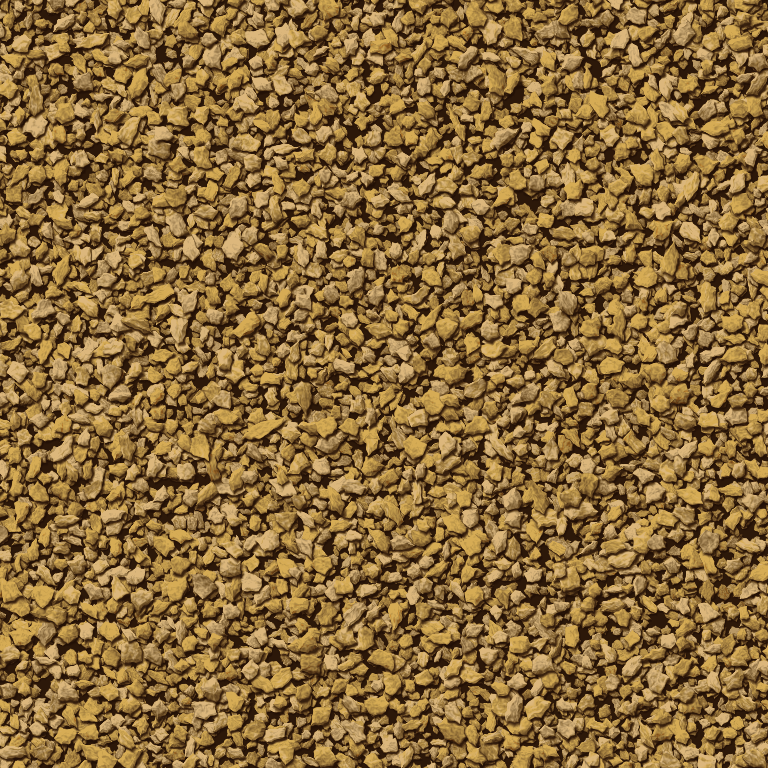
A WebGL 2 fragment shader for this texture:

```glsl
#version 300 es
precision highp float;

uniform vec2 u_resolution;
out vec4 fragColor;

const float TAU = 6.2831853;
const int LAYERS = 5;
const int SIDES = 6;
const vec2 LIGHT = vec2(-0.5, 0.86);

vec2 hash2(vec2 p) {
    vec3 h = fract(p.xyx * vec3(0.1031, 0.1030, 0.0973));
    h += dot(h, h.yzx + 33.33);
    return fract((h.xx + h.yz) * h.zy);
}

float cornerSlope(vec2 corner, vec2 offset) {
    float angle = TAU * hash2(corner + 311.0).x;
    return dot(vec2(cos(angle), sin(angle)), offset);
}

float gradientNoise(vec2 p) {
    vec2 i = floor(p), f = fract(p);
    vec2 u = f * f * f * (f * (f * 6.0 - 15.0) + 10.0);
    vec2 e = vec2(1.0, 0.0);
    float low = mix(cornerSlope(i, f), cornerSlope(i + e, f - e), u.x);
    float high = mix(cornerSlope(i + e.yx, f - e.yx), cornerSlope(i + 1.0, f - 1.0), u.x);
    return 1.4 * mix(low, high, u.y);
}

// Rotates into a grain's own frame and stretches it along one axis.
vec2 toGrain(vec2 p, float angle, float stretch) {
    float c = cos(angle), s = sin(angle);
    return vec2(c * p.x + s * p.y, c * p.y - s * p.x) * vec2(1.0 / stretch, stretch);
}

// Irregular convex stone: x edge distance, y shadow distance, z light on nearest facet.
vec3 stone(vec2 q, vec2 light, float radius, float reach, vec2 seed) {
    vec3 result = vec3(-9.0, -9.0, 0.0);
    for (int k = 0; k < SIDES; k++) {
        vec2 h = hash2(seed + float(k) * vec2(7.3, 3.7));
        float angle = (float(k) + 0.9 * h.x) * TAU / float(SIDES);
        vec2 normal = vec2(cos(angle), sin(angle));
        float edge = radius * mix(0.62, 1.0, h.y);
        float d = dot(normal, q) - edge;
        if (d > result.x) result.xz = vec2(d, dot(normal, light));
        result.y = max(result.y, dot(normal, q + light * reach) - edge);
    }
    return result;
}

// Paints one grain over the surface, kept as (tone, hue).
vec2 paintGrain(vec2 surface, vec2 p, vec2 seed, float depth, float pixel) {
    vec2 shape = hash2(seed + 17.0);
    vec2 look = hash2(seed + 41.0);
    vec2 tilt = hash2(seed + 73.0) - 0.5;
    float angle = TAU * shape.x;
    float stretch = sqrt(mix(1.0, 2.3, shape.y * shape.y));
    vec2 q = toGrain(p, angle, stretch);
    vec2 light = toGrain(LIGHT, angle, stretch);
    float radius = mix(0.29, 0.52, hash2(seed + 97.0).x);
    vec3 s = stone(q, light, radius, 0.12, seed);

    surface.x *= mix(0.12, 1.0, smoothstep(-0.06, 0.09, s.y));
    if (s.x < pixel) {
        float bevel = mix(0.04, 0.2, look.y);
        float facet = smoothstep(-bevel - pixel, -bevel + pixel, s.x);
        float grit = gradientNoise(q * vec2(4.0, 6.5) + seed * 5.0);
        float speck = gradientNoise(q * 11.0 + seed * 9.0);
        float tone = mix(0.78, 1.16, look.x) + dot(tilt, q) * 0.9;
        tone += facet * (0.32 * s.z - 0.02) + 0.22 * grit + 0.19 * speck;
        tone -= 0.16 * smoothstep(-0.06, 0.02, s.x);
        float hue = hash2(seed + 131.0).y + 0.25 * grit + 0.3 * (tone - 0.85);
        float cover = 1.0 - smoothstep(-0.6 * pixel, 0.6 * pixel, s.x);
        surface = mix(surface, vec2(clamp(tone, 0.1, 1.15) * depth, hue), cover);
    }
    return surface;
}

// Scatters one layer of grains on a jittered grid.
vec2 paintLayer(vec2 surface, vec2 uv, float count, float presence, float depth, float id) {
    float pixel = count / u_resolution.y;
    vec2 p = uv * count + id * vec2(0.37, 0.61);
    p += 0.07 * vec2(gradientNoise(p * 3.5 + 20.0), gradientNoise(p * 3.5 + 60.0));
    vec2 home = floor(p);
    for (int y = -1; y <= 1; y++) {
        for (int x = -1; x <= 1; x++) {
            vec2 cell = home + vec2(x, y);
            vec2 seed = cell + id * 57.0 + 5.0;
            if (hash2(seed + 151.0).x > presence) continue;
            vec2 center = cell + 0.5 + 0.7 * (hash2(seed) - 0.5);
            surface = paintGrain(surface, p - center, seed, depth, pixel);
        }
    }
    return surface;
}

// Dark earth through brown to yellow or pale ochre.
vec3 ochre(float tone, float hue) {
    float pale = smoothstep(0.5, 0.8, hue);
    vec3 bright = mix(vec3(0.76, 0.61, 0.30), vec3(0.78, 0.65, 0.44), pale);
    vec3 middle = mix(vec3(0.62, 0.48, 0.24), vec3(0.60, 0.48, 0.30), pale);
    vec3 color = mix(vec3(0.13, 0.06, 0.02), vec3(0.31, 0.20, 0.09), clamp(tone * 4.0, 0.0, 1.0));
    color = mix(color, vec3(0.45, 0.33, 0.16), clamp(tone * 4.0 - 1.0, 0.0, 1.0));
    color = mix(color, middle, clamp(tone * 4.0 - 2.0, 0.0, 1.0));
    color = mix(color, bright, clamp(tone * 4.0 - 3.0, 0.0, 1.0));
    color *= mix(vec3(1.0), vec3(1.06, 0.93, 0.7), 1.0 - smoothstep(-0.16, -0.04, hue));
    return color * (1.0 + 0.7 * max(tone - 1.0, 0.0));
}

void main() {
    vec2 uv = gl_FragCoord.xy / u_resolution.y;
    vec2 surface = vec2(0.06, 0.5);
    for (int i = 0; i < LAYERS; i++) {
        float level = float(i) / float(LAYERS - 1);
        float depth = mix(0.8, 1.0, smoothstep(0.0, 0.6, level));
        surface = paintLayer(surface, uv, mix(60.0, 32.0, level), mix(1.0, 0.6, level), depth, float(i) + 1.0);
    }
    fragColor = vec4(ochre(surface.x, surface.y), 1.0);
}
```
